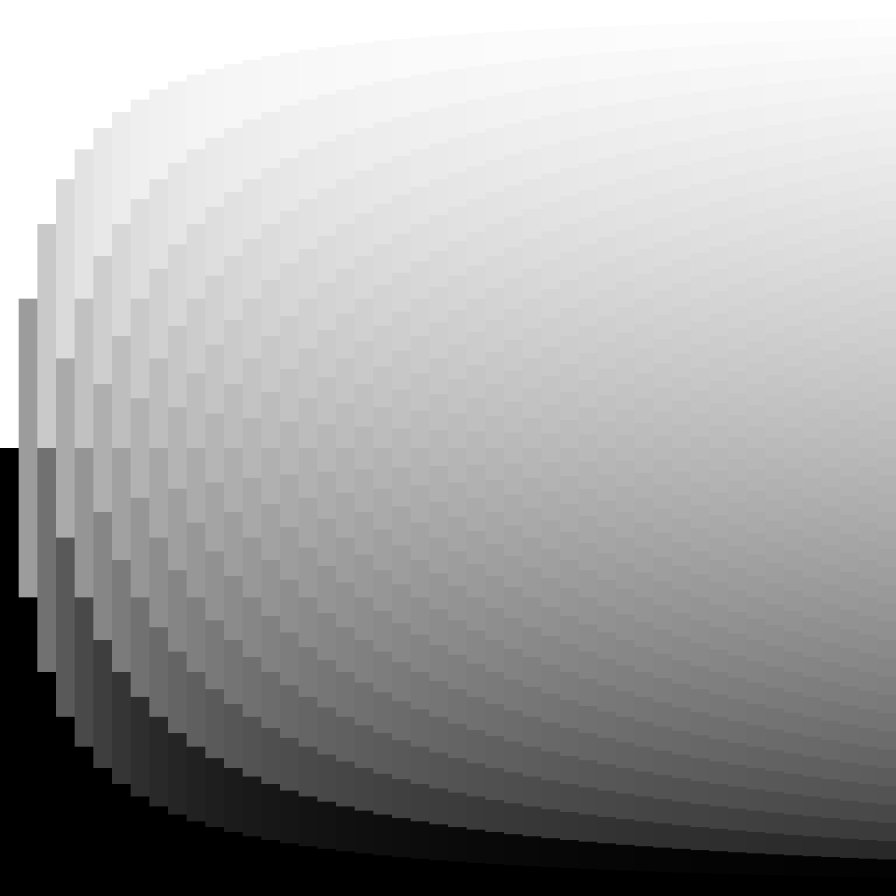
A WebGL 1 fragment shader for this background:

```glsl
precision highp float;
// Draws a fan of grey staircases: each column splits black to white into one more level.

uniform vec2 u_resolution;

const float COLUMNS = 48.0;
const float FIRST_STEPS = 1.0;  // tonal steps in the leftmost column

// Linear light to display values (sRGB curve).
float encodeSrgb(float light) {
    float curve = 1.055 * pow(max(light, 0.0001), 1.0 / 2.4) - 0.055;
    return light <= 0.0031308 ? 12.92 * light : curve;
}

// Grey of one level: black, then a faint first tone, then even steps up to white.
float levelTone(float level, float steps) {
    if (level < 0.5) return 0.0;
    float firstLight = 2.0 / (steps * (steps + 1.0));
    float stepLight = (steps + 2.0) / (steps * (steps + 1.0));
    return encodeSrgb(min(firstLight + (level - 1.0) * stepLight, 1.0));
}

// Share of a pixel lying past an edge; all arguments use the same unit.
float coverage(float position, float edge, float pixelSize) {
    return clamp((position - edge) / pixelSize + 0.5, 0.0, 1.0);
}

// Shade of one column at height y, smoothed across its nearest level edge.
float columnShade(float column, float y, float pixelHeight) {
    float steps = max(column, 0.0) + FIRST_STEPS;
    float levels = steps + 1.0;
    float height = y * levels;
    float edge = floor(height + 0.5);
    return mix(levelTone(edge - 1.0, steps), levelTone(edge, steps),
               coverage(height, edge, pixelHeight * levels));
}

void main() {
    vec2 uv = gl_FragCoord.xy / u_resolution;
    vec2 pixel = 1.0 / u_resolution;

    // Blend the two columns that meet at the nearest vertical edge.
    float across = uv.x * COLUMNS;
    float edge = floor(across + 0.5);
    float shade = mix(columnShade(edge - 1.0, uv.y, pixel.y),
                      columnShade(edge, uv.y, pixel.y),
                      coverage(across, edge, pixel.x * COLUMNS));

    gl_FragColor = vec4(vec3(shade), 1.0);
}
```
